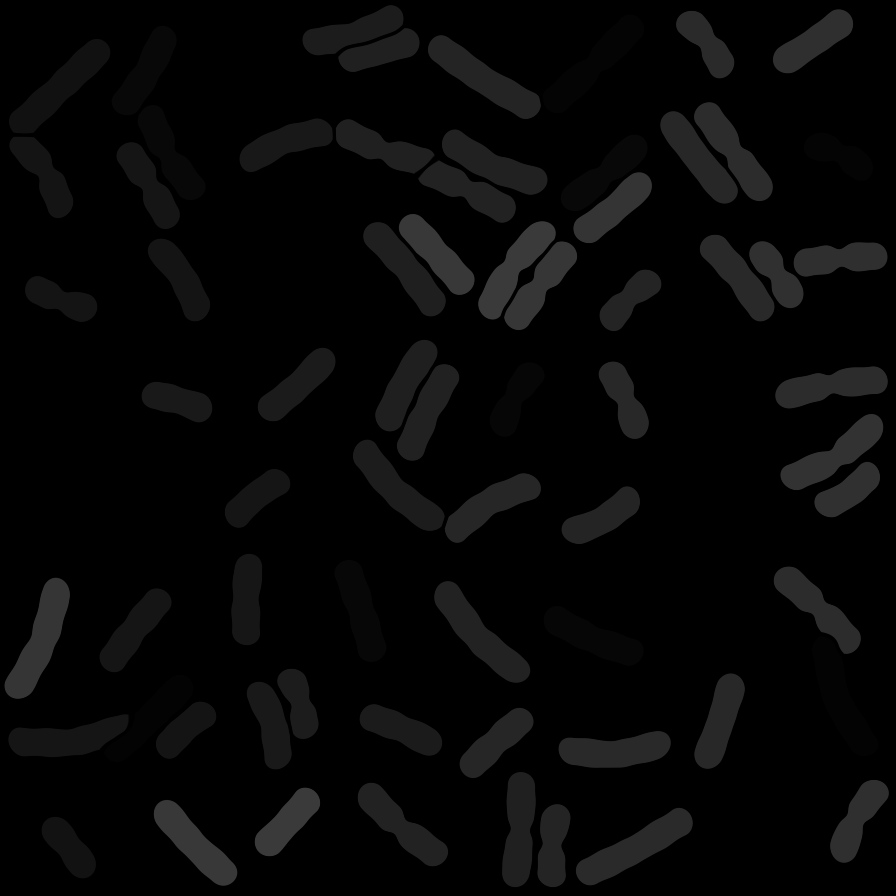
A WebGL 2 fragment shader for this pattern:

```glsl
#version 300 es
precision highp float;

uniform vec2 u_resolution;
out vec4 outColor;

float hash(vec2 p) {
    return fract(sin(dot(p, vec2(127.1, 311.7))) * 43758.5453);
}

// Signed distance to a slightly bent rod with a pinched waist
float rodDistance(vec2 p, float halfLength, float bend, float waist) {
    p.y -= bend * (sqrt(p.x * p.x + 0.0001) - 0.02);
    float radius = 0.0158 - waist * exp(-p.x * p.x / 0.00008);
    radius += 0.0005 * sin(p.x * 190.0 + bend * 40.0);
    p.x -= clamp(p.x, -halfLength, halfLength);
    return length(p) - radius;
}

// Grey rises from left to right, with some very dark and some bright rods
float rodTone(float x, vec2 id) {
    float kind = hash(id + 61.3);
    float vary = hash(id + 73.9);
    if (kind < 0.17) return 0.01 + 0.025 * vary;
    if (kind > 0.87) return 0.205 + 0.03 * vary;
    return 0.06 + 0.135 * x + 0.03 * (vary - 0.5);
}

void main() {
    float side = min(u_resolution.x, u_resolution.y);
    vec2 uv = (gl_FragCoord.xy - 0.5 * (u_resolution - side)) / side;
    float pixel = 1.0 / side;
    vec2 home = floor(uv * 8.0);

    float nearest = 1.0;
    float second = 1.0;
    float tone = 0.0;

    for (int j = -1; j <= 1; j++) {
        for (int i = -1; i <= 1; i++) {
            vec2 cell = home + vec2(i, j);
            bool outside = any(lessThan(cell, vec2(0.0))) || any(greaterThan(cell, vec2(7.0)));
            if (outside || hash(cell + 3.7) < 0.17) continue;

            // Jittered centre, drawn together into loose clusters
            vec2 center = (cell + 0.5) / 8.0;
            center += 0.022 * sin(center.yx * 11.0 + vec2(1.0, 4.0));
            center += 0.034 * (vec2(hash(cell + 11.1), hash(cell + 17.9)) - 0.5);

            // Mostly rising diagonals, the rest falling
            float angle = 0.75 + 0.9 * (hash(cell + 23.3) - 0.5);
            if (hash(cell + 29.7) < 0.38) angle = -0.8 + 1.1 * (hash(cell + 31.1) - 0.5);
            if (hash(cell + 37.3) < 0.12) angle = 0.1 + 1.4 * step(0.5, hash(cell + 41.9));

            // Some cells hold two rods lying side by side
            bool paired = hash(cell + 47.1) < 0.24;
            for (int k = 0; k < 2; k++) {
                if (k == 1 && !paired) break;
                vec2 id = cell + float(k) * vec2(19.3, 7.7);
                float halfLength = 0.022 + 0.028 * hash(id + 53.3);
                if (!paired && hash(id + 57.7) > 0.88) halfLength = 0.056;

                float turn = angle + 0.16 * (hash(id + 83.1) - 0.5);
                vec2 along = vec2(cos(turn), sin(turn));
                vec2 across = vec2(-along.y, along.x);
                vec2 rodCenter = center;
                if (paired) {
                    rodCenter += across * (float(k) - 0.5) * 0.036;
                    rodCenter += along * (hash(id + 89.9) - 0.5) * 0.03;
                }
                vec2 margin = halfLength * abs(along) + 0.026;
                rodCenter = clamp(rodCenter, margin, 1.0 - margin);

                vec2 p = uv - rodCenter;
                float bend = 0.4 * (hash(id + 97.3) - 0.5);
                float waist = hash(id + 101.7) > 0.68 ? 0.0055 : 0.0012;
                float d = rodDistance(vec2(dot(p, along), dot(p, across)), halfLength, bend, waist);
                if (d < nearest) {
                    second = nearest;
                    nearest = d;
                    tone = rodTone(rodCenter.x, id);
                } else {
                    second = min(second, d);
                }
            }
        }
    }

    // Thin dark gap where neighbours touch
    float shape = max(nearest, 0.002 - 0.5 * (second - nearest));
    float cover = 1.0 - smoothstep(-0.6 * pixel, 0.6 * pixel, shape);
    outColor = vec4(vec3(tone * cover), 1.0);
}
```
